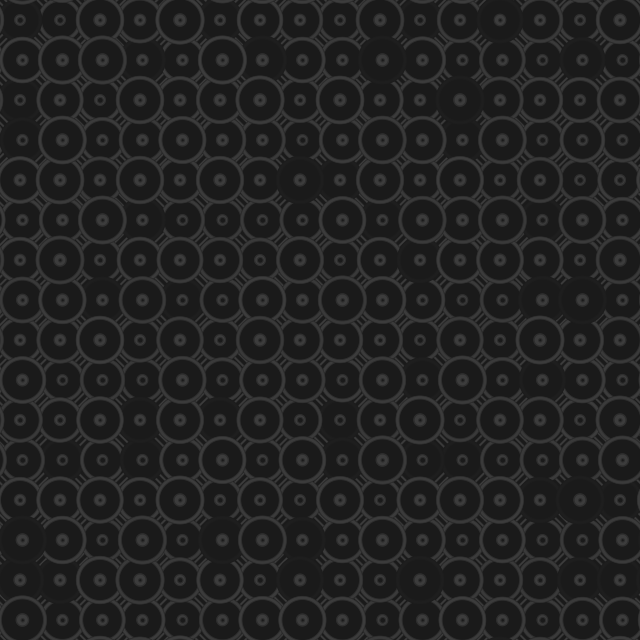
Give the GLSL for this pattern, as a Shadertoy shader.

```glsl
// Overlapping dark discs with grey rims and drilled hubs over diagonal twin rails, on a wrapping grid.
const float GRID = 16.0;            // discs across and down
const float STAGGER = 0.06;         // sideways shift of alternate rows, in cells
const float RADIUS_MIN = 0.560;     // lowest disc, in cells
const float RADIUS_MAX = 0.622;     // highest disc
const float RIM_WIDTH = 0.108;
const float RIM_CORE = 0.060;       // lighter line inside the rim
const float FADED_SHARE = 0.14;     // share of discs with a worn rim
const float RAIL_GAP = 0.070;       // rail distance from the diagonal
const float RAIL_WIDTH = 0.060;
const float HUB_RADIUS = 0.172;
const float HUB_CORE = 0.135;
const float COLLAR = 0.030;         // darker band around the hole
const float HOLE_MIN = 0.026;
const float HOLE_MAX = 0.058;
const vec3 DARK = vec3(0.10);
const vec3 MID = vec3(0.18);
const vec3 LIGHT = vec3(0.235);

float hash(vec2 cell, float seed) {
    vec3 p = fract(vec3(mod(cell, GRID), seed) * vec3(0.1031, 0.1137, 0.0973));
    p += dot(p, p.yzx + 33.33);
    return fract((p.x + p.y) * p.z);
}

float inside(float dist, float px) {
    return smoothstep(0.6 * px, -0.6 * px, dist);
}

vec2 discCentre(vec2 cell) {
    float shifted = 1.0 - mod(cell.y, 2.0);
    return cell + 0.5 + vec2(STAGGER * shifted, 0.0);
}

float discRadius(float height) {
    return mix(RADIUS_MIN, RADIUS_MAX, height);
}

// Twin rails crossing each gap between four discs
vec3 railColour(vec2 p, float px) {
    vec2 corner = floor(p + 0.5);
    vec2 q = p - corner - vec2(0.5 * STAGGER, 0.0);
    float slope = hash(corner, 5.0) < 0.5 ? -1.0 : 1.0;
    float across = abs(q.x + slope * q.y) * 0.7071;
    float fromRail = abs(across - RAIL_GAP);
    vec3 colour = mix(DARK, MID, inside(fromRail - 0.5 * RAIL_WIDTH, px));
    return mix(colour, LIGHT, inside(fromRail - 0.25 * RAIL_WIDTH, px));
}

vec3 discColour(vec2 offset, vec2 cell, float height, float px) {
    float d = length(offset);

    // Rim: a mid band with a lighter core, worn away on some discs
    float fromRim = abs(d - discRadius(height) + 0.5 * RIM_WIDTH);
    float worn = step(hash(cell, 7.0), FADED_SHARE);
    float strength = mix(0.90 + 0.10 * hash(cell, 11.0), 0.12, worn);
    vec3 rim = mix(MID, LIGHT, inside(fromRim - 0.5 * RIM_CORE, px));
    vec3 colour = mix(DARK, rim, strength * inside(fromRim - 0.5 * RIM_WIDTH, px));

    // Hub: grey steps around a dark hole
    float size = mix(0.86, 1.0, height);
    float hole = mix(HOLE_MAX, HOLE_MIN, smoothstep(0.1, 0.6, height));
    float fromHole = length(offset - vec2(0.008, -0.008)) - hole;
    colour = mix(colour, MID, inside(d - HUB_RADIUS * size, px));
    colour = mix(colour, LIGHT, inside(d - HUB_CORE * size, px));
    colour = mix(colour, MID, inside(fromHole - COLLAR, px));
    return mix(colour, DARK, inside(fromHole, px));
}

void mainImage(out vec4 fragColor, in vec2 fragCoord) {
    vec2 p = fragCoord / iResolution.xy * GRID;
    float px = GRID / min(iResolution.x, iResolution.y);
    vec2 home = floor(p);

    // Stacking heights of the surrounding discs
    float heights[9];
    for (int i = 0; i < 9; i++) {
        vec2 cell = home + vec2(i % 3 - 1, i / 3 - 1);
        heights[i] = hash(cell, 3.0);
    }

    // Composite from the highest disc down
    vec3 colour = vec3(0.0);
    float remaining = 1.0;
    float ceiling = 2.0;
    for (int layer = 0; layer < 9; layer++) {
        int top = 0;
        float height = -1.0;
        for (int i = 0; i < 9; i++) {
            if (heights[i] < ceiling && heights[i] > height) {
                height = heights[i];
                top = i;
            }
        }
        if (height < 0.0 || remaining < 0.002) break;
        ceiling = height;

        vec2 cell = home + vec2(top % 3 - 1, top / 3 - 1);
        vec2 offset = p - discCentre(cell);
        float cover = inside(length(offset) - discRadius(height), px);
        colour += remaining * cover * discColour(offset, cell, height, px);
        remaining *= 1.0 - cover;
    }
    fragColor = vec4(colour + remaining * railColour(p, px), 1.0);
}
```
